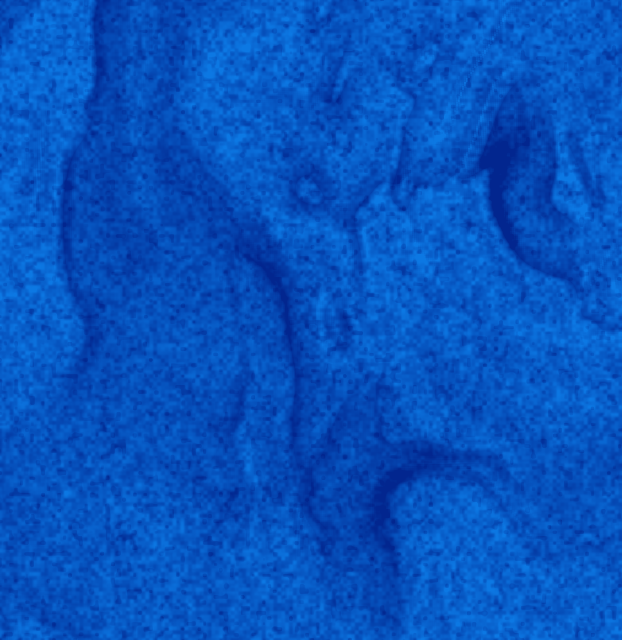
Give the GLSL for this texture, as a WebGL 2 fragment shader.

```glsl
#version 300 es
precision highp float;
// Pearly blue pigment: slow swirls, dark folds and a fine mica grain.
// Twice-warped noise gives the flow; contours of the warped field become
// one-sided folds, and two scales of fine noise add the speckle.

uniform vec2 u_resolution;
out vec4 fragColor;

const vec3 DEEP_BLUE = vec3(0.008, 0.150, 0.560);
const vec3 MID_BLUE = vec3(0.022, 0.315, 0.735);
const vec3 LIGHT_BLUE = vec3(0.048, 0.470, 0.890);

const vec2 FLOW_SCALE = vec2(2.7, 1.9);  // swirls stretched upwards
const float WARP_FIRST = 1.5;
const float WARP_SECOND = 1.1;
const float CLOUD_CONTRAST = 2.3;
const float FOLD_DEPTH = 1.7;
const float FOLD_SHARP = 0.005;          // width of the crisp side
const float FOLD_SOFT = 0.026;           // width of the shaded side
const float SHEEN = 0.45;
const float GRAIN_SCALE = 165.0;
const float GRAIN_CONTRAST = 1.0;
const float PIT_DEPTH = 0.8;
const float BRIGHTNESS = 0.16;

float hash(vec2 cell) {
    vec3 h = fract(cell.xyx * 0.1031);
    h += dot(h, h.yzx + 33.33);
    return fract((h.x + h.y) * h.z);
}

// Smooth value noise in -1..1
float noise(vec2 p) {
    vec2 cell = floor(p);
    vec2 f = p - cell;
    f = f * f * f * (f * (f * 6.0 - 15.0) + 10.0);
    float low = mix(hash(cell), hash(cell + vec2(1, 0)), f.x);
    float high = mix(hash(cell + vec2(0, 1)), hash(cell + vec2(1, 1)), f.x);
    return 2.0 * mix(low, high, f.y) - 1.0;
}

float fbm(vec2 p, int octaves) {
    const mat2 TURN = mat2(1.6, 1.2, -1.2, 1.6);
    float sum = 0.0;
    float gain = 0.5;
    for (int i = 0; i < octaves; i++) {
        sum += gain * noise(p);
        p = TURN * p + 7.3;
        gain *= 0.47;
    }
    return sum;
}

vec2 drift(vec2 p, int octaves) {
    return vec2(fbm(p + 13.7, octaves), fbm(p + vec2(41.2, 28.9), octaves));
}

// Signed distance to a field's zero contour, in canvas heights
float contourDistance(float field) {
    float slope = length(vec2(dFdx(field), dFdy(field))) * u_resolution.y;
    return field / max(slope, 1.2);
}

// Dark crease, crisp on one side and shaded on the other, with a bright rim
float fold(float d) {
    float crease = exp(d < 0.0 ? d / FOLD_SHARP : -d / FOLD_SOFT);
    float rim = (d + 0.020) / 0.013;
    return SHEEN * exp(-rim * rim) - FOLD_DEPTH * crease;
}

void main() {
    vec2 p = gl_FragCoord.xy / u_resolution.y;

    // Flowing coordinates
    vec2 flow = p * FLOW_SCALE + vec2(5.3, 2.1);
    flow += WARP_FIRST * drift(flow, 3);
    flow += WARP_SECOND * drift(flow * 1.1 + 9.0, 3);

    // Broad clouds, a little lighter towards the lower right
    float tone = BRIGHTNESS + CLOUD_CONTRAST * fbm(flow, 5);
    tone += 0.9 * noise(p * 3.1 + 20.0) * 0.6;
    tone += 0.35 * (p.x - p.y);

    // Folds fade in and out along their length and calm down below
    float activity = mix(0.45, 1.0, smoothstep(0.1, 0.6, p.y));
    for (int i = 0; i < 3; i++) {
        float layer = float(i);
        vec2 offset = vec2(31.0, 17.0) * (layer + 1.0);
        float field = fbm(flow * (0.75 + 0.3 * layer) + offset, 2);
        float presence = smoothstep(-0.15, 0.55, noise(p * 4.2 + offset));
        tone += activity * presence * fold(contourDistance(field));
    }

    // Fine grain and sparse dark pits, strongest where the pigment is light
    float fine = noise(p * GRAIN_SCALE);
    float coarse = noise(p * GRAIN_SCALE * 0.53 + 61.0);
    float grain = 0.75 * fine + 0.55 * coarse;
    float pits = smoothstep(0.35, 0.8, noise(p * GRAIN_SCALE * 0.72 + 137.0));
    float shimmer = mix(0.6, 1.1, smoothstep(-1.5, 1.0, tone));
    tone += shimmer * (GRAIN_CONTRAST * grain - PIT_DEPTH * pits);

    // Tone to pigment colour
    float t = clamp(tone * 0.5, -1.0, 1.0);
    vec3 color = t < 0.0 ? mix(MID_BLUE, DEEP_BLUE, -t)
                         : mix(MID_BLUE, LIGHT_BLUE, t);
    fragColor = vec4(color, 1.0);
}
```
